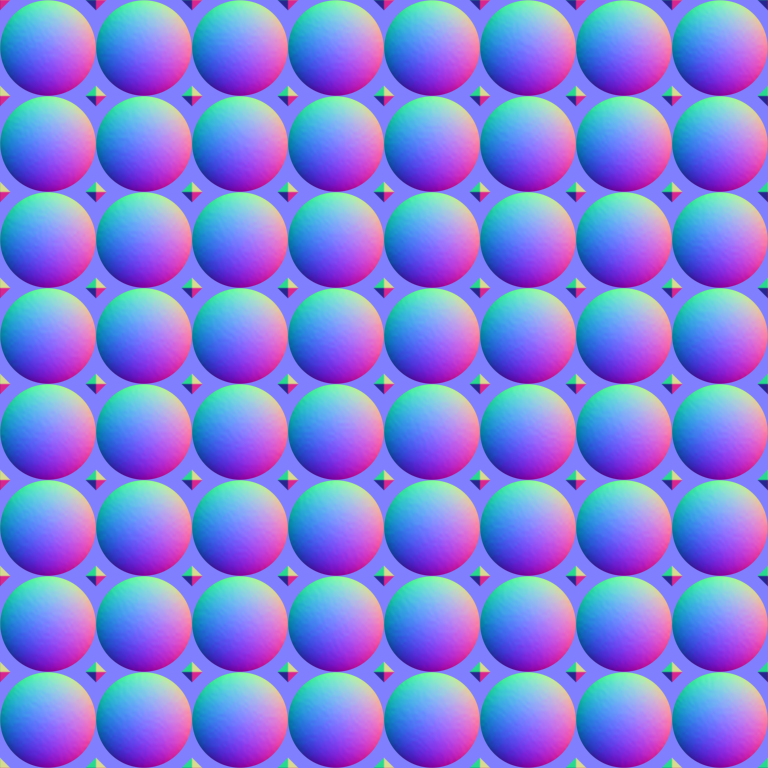
Write a three.js fragment shader that draws this texture map.

```glsl
varying vec2 vUv;

const float REPEATS = 8.0;          // cells across and up
const float DOME_RADIUS = 0.497;    // in cells
const float STUD_RADIUS = 0.108;    // half diagonal of a pyramid, in cells
const float STUD_SLOPE = 0.70;      // sideways lean of each facet normal
const float STUD_HEIGHT = 0.12;     // upward part of each facet normal
const float EDGE = 0.008;           // half width of smoothed edges, in cells
const float GRAIN_CELLS = 256.0;    // grain lattice cells across the canvas
const float GRAIN_STRENGTH = 0.07;
const vec3 FLAT_NORMAL = vec3(0.0, 0.0, 1.0);

float hash(vec2 p) {
  vec3 q = fract(vec3(p.xyx) * 0.1031);
  q += dot(q, q.yzx + 33.33);
  return fract((q.x + q.y) * q.z);
}

// Lattice value that wraps at the canvas edges
float lattice(vec2 p) {
  return hash(mod(p, GRAIN_CELLS));
}

float grainHeight(vec2 p) {
  vec2 i = floor(p);
  vec2 f = fract(p);
  f = f * f * (3.0 - 2.0 * f);
  float low = mix(lattice(i), lattice(i + vec2(1.0, 0.0)), f.x);
  float high = mix(lattice(i + vec2(0.0, 1.0)), lattice(i + vec2(1.0, 1.0)), f.x);
  return mix(low, high, f.y);
}

vec2 grainSlope(vec2 p) {
  vec2 e = vec2(0.5, 0.0);
  return vec2(grainHeight(p + e.xy) - grainHeight(p - e.xy),
              grainHeight(p + e.yx) - grainHeight(p - e.yx));
}

// Coverage of a shape from its signed distance
float coverage(float d) {
  return 1.0 - smoothstep(-EDGE, EDGE, d);
}

vec3 domeNormal(vec2 p) {
  vec2 lean = p / max(DOME_RADIUS, length(p));
  vec3 n = vec3(lean, sqrt(max(0.0, 1.0 - dot(lean, lean))));
  n.xy -= GRAIN_STRENGTH * grainSlope(vUv * GRAIN_CELLS);
  return normalize(n);
}

// Four-sided pyramid with facets split along the axes
vec3 studNormal(vec2 p) {
  vec2 side = clamp(p / EDGE, -1.0, 1.0);
  return vec3(side * STUD_SLOPE, STUD_HEIGHT);
}

void main() {
  vec2 cell = vUv * REPEATS;
  vec2 fromCenter = fract(cell) - 0.5;
  vec2 fromCorner = fract(cell + 0.5) - 0.5;

  // Domes fill the cells, studs sit on the cell corners
  float dome = coverage(length(fromCenter) - DOME_RADIUS);
  float stud = coverage((abs(fromCorner.x) + abs(fromCorner.y) - STUD_RADIUS) * 0.7071);

  vec3 normal = mix(FLAT_NORMAL, domeNormal(fromCenter), dome);
  normal = mix(normal, studNormal(fromCorner), stud);

  // Pack the normal into colour
  gl_FragColor = vec4(normal * 0.5 + 0.5, 1.0);
}
```
